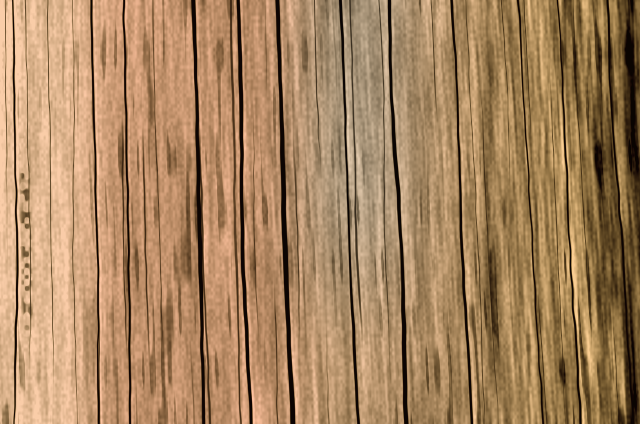
Write a Shadertoy shader that draws this texture.

```glsl
// Weathered timber: upright fibres split by dark drying cracks, lit from the left.
// Stretched value noise gives fibres and pores; two looped layers give the cracks.
// A single brightness value is built up first, then turned into wood colour.

float hash(vec2 p) {
    vec3 q = fract(p.xyx * 0.1031);
    q += dot(q, q.yzx + 33.33);
    return fract((q.x + q.y) * q.z);
}

float noise(vec2 p) {
    vec2 cell = floor(p), f = fract(p);
    f *= f * (3.0 - 2.0 * f);
    return mix(mix(hash(cell), hash(cell + vec2(1, 0)), f.x),
               mix(hash(cell + vec2(0, 1)), hash(cell + vec2(1, 1)), f.x), f.y);
}

// Coverage of irregularly spaced upright cracks; broken ones fade in and out.
float cracks(vec2 g, int count, float halfWidth, float broken) {
    float soft = max(0.0018, 0.7 / iResolution.y);
    float cover = 0.0;
    for (int i = 0; i < count; i++) {
        float id = float(i) + 50.0 * broken;
        float jitter = 0.6 * (hash(vec2(id, 3.7)) - 0.5);
        float x = (float(i) + 0.42 + jitter) * 1.52 / float(count);
        float middle = smoothstep(0.1, 0.4, x) * (1.0 - smoothstep(0.85, 1.2, x));
        x += 0.012 * (noise(vec2(g.y * 2.5, id * 7.3)) - 0.5);
        x += 0.003 * (noise(vec2(g.y * 22.0, id * 5.1)) - 0.5);
        float w = halfWidth * (0.75 + 1.5 * middle * hash(vec2(id, 9.2)));
        w *= 0.7 + 0.6 * noise(vec2(g.y * 5.0, id * 3.3));
        float gap = smoothstep(0.35, 0.6, noise(vec2(g.y * 2.2 + id, id * 2.7)));
        float line = 1.0 - smoothstep(w - soft, w + soft, abs(g.x - x));
        cover = max(cover, line * mix(1.0, gap, broken));
    }
    return cover;
}

// Brightness to brown: shadows turn redder, lights turn creamier.
vec3 woodColor(float light) {
    return vec3(light, max(0.86 * light - 0.04, 0.015), 0.68 * pow(light, 1.45));
}

void mainImage(out vec4 fragColor, in vec2 fragCoord) {
    vec2 p = fragCoord / iResolution.y;
    float u = fragCoord.x / iResolution.x;

    // Grain space: fibres lean more towards the right side
    vec2 g = p;
    g.x -= (0.012 + 0.045 * u) * (1.0 - p.y);
    vec2 bent = g + vec2(0.01 * (noise(g * vec2(6.0, 3.0)) - 0.5), 0.0);
    float rightSide = smoothstep(0.6, 0.95, u);

    // Falloff of light around the post
    float light = 0.90 - 0.17 * smoothstep(0.0, 0.28, u)
                - 0.09 * smoothstep(0.65, 0.88, u) - 0.2 * smoothstep(0.9, 1.0, u);
    light += 0.10 * (noise(bent * vec2(14.0, 1.5)) - 0.5);

    // Fibres, coarse to fine, and speckle
    float fibre = 0.5 * noise(bent * vec2(55.0, 2.0))
                + 0.6 * noise(bent * vec2(125.0, 6.0) + 17.0)
                + 0.5 * noise(bent * vec2(190.0, 16.0) + 41.0) - 0.8;
    light += fibre * mix(0.20 + 0.10 * smoothstep(0.1, 0.5, u), 0.62, rightSide);
    light += 0.13 * (noise(p * vec2(190.0, 120.0)) - 0.5);

    // Short dark pores gathered in patches
    float pore = smoothstep(0.68, 0.88, noise(bent * vec2(115.0, 8.0) + 71.0));
    float patches = smoothstep(0.2, 0.7, noise(bent * vec2(9.0, 2.5) + 5.0));
    light -= pore * patches * (0.26 + 0.12 * rightSide);

    // Shadowed strands at the far right
    float strand = smoothstep(0.35, 0.65, noise(bent * vec2(48.0, 1.1) + 29.0));
    light -= 0.32 * strand * smoothstep(0.86, 1.0, u);

    // Rough torn scar near the left edge
    float scar = 1.0 - smoothstep(0.004, 0.016, abs(bent.x - 0.057));
    scar *= smoothstep(0.18, 0.28, p.y) * (1.0 - smoothstep(0.62, 0.7, p.y));
    light -= 0.45 * scar * smoothstep(0.4, 0.75, noise(p * vec2(95.0, 75.0)));

    // Cracks with a lit right wall
    float deep = cracks(g, 12, 0.0027, 0.0);
    float fine = cracks(g, 30, 0.0011, 1.0);
    float rim = cracks(g - vec2(0.006, 0.0), 12, 0.0027, 0.0);
    light += 0.09 * rim;
    light = mix(light, 0.16, 0.85 * fine);
    light = mix(light, 0.045, deep);

    // Tint: rosy left of centre, silvery band in the middle, golden edges
    vec3 col = woodColor(clamp(light, 0.04, 0.98));
    float rosy = smoothstep(0.08, 0.2, u) * (1.0 - smoothstep(0.4, 0.54, u));
    float silver = exp(-pow((u - 0.56) * 11.0, 2.0)) * smoothstep(0.1, 0.6, p.y);
    col *= mix(vec3(1.0), vec3(1.02, 0.95, 0.95), rosy);
    col = mix(col, vec3(0.93, 0.91, 0.82) * col.g * 1.1, 0.5 * silver);
    col.b *= 1.0 - 0.14 * rightSide;
    fragColor = vec4(col, 1.0);
}
```
